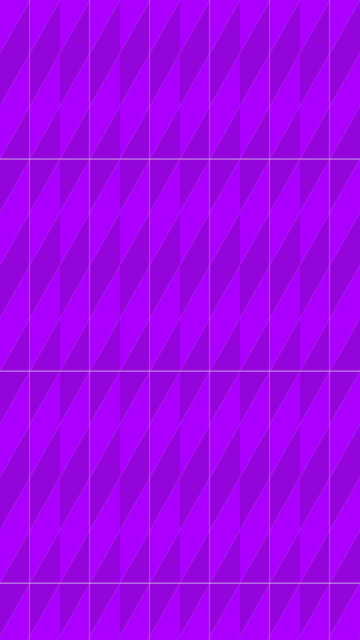
A Shadertoy shader for this pattern:

```glsl
// Slanted two-tone violet facets: the sign of two square waves, one across the
// columns and one across the diagonal bands, picks the tone of each facet.
// Faint diagonals and pale vertical and horizontal hairlines lie on top.

#define CELL vec2(0.046875, 0.08284)   // column width, row height (canvas heights)
#define LINE_WIDTH 0.00195
#define LINE_SHIFT 0.0008              // vertical hairlines sit just left of the seam
#define BRIGHT vec3(0.67, 0.00, 1.00)
#define DARK vec3(0.58, 0.02, 0.86)
#define PALE vec3(0.86, 0.80, 0.90)
#define DIAGONAL_ALPHA 0.10
#define VERTICAL_ALPHA 0.30
#define HORIZONTAL_ALPHA 0.62

const float PI = 3.14159265;

// Square wave that flips at every integer, smoothed over one pixel
float squareWave(float t, float pixel) {
    return clamp(2.0 * sin(PI * t) / (PI * pixel), -1.0, 1.0);
}

// Distance from t to the nearest integer
float integerDistance(float t) {
    return abs(fract(t + 0.5) - 0.5);
}

// Coverage of a hairline at distance d from its centre
float hairline(float d, float pixel) {
    return clamp((0.5 * LINE_WIDTH - d) / pixel + 0.5, 0.0, 1.0);
}

void mainImage(out vec4 fragColor, in vec2 fragCoord) {
    float pixel = 1.0 / iResolution.y;

    // Column and row counted from the upper left corner
    vec2 p = vec2(fragCoord.x, iResolution.y - fragCoord.y) * pixel;
    vec2 grid = p / CELL;
    float band = grid.x + grid.y;
    float bandSlope = length(1.0 / CELL);

    // Facets
    float tone = squareWave(grid.x, pixel / CELL.x)
               * squareWave(band, pixel * bandSlope);
    vec3 color = mix(DARK, BRIGHT, 0.5 + 0.5 * tone);

    // Hairlines: every diagonal, every second column, every fourth row
    float diagonal = integerDistance(band) / bandSlope;
    float column = (p.x + LINE_SHIFT) / CELL.x;
    float vertical = integerDistance((column - 1.0) / 2.0) * 2.0 * CELL.x;
    float horizontal = integerDistance((grid.y - 3.0) / 4.0) * 4.0 * CELL.y;
    color = mix(color, PALE, DIAGONAL_ALPHA * hairline(diagonal, pixel));
    color = mix(color, PALE, VERTICAL_ALPHA * hairline(vertical, pixel));
    color = mix(color, PALE, HORIZONTAL_ALPHA * hairline(horizontal, pixel));

    fragColor = vec4(color, 1.0);
}
```
